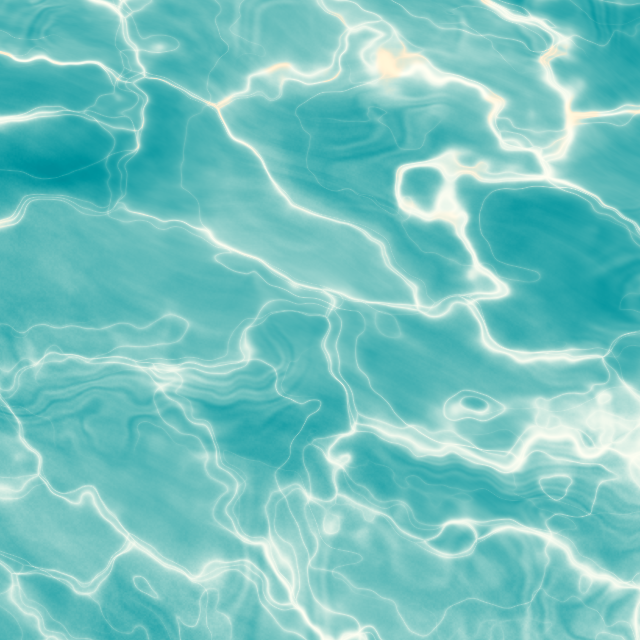
Give the GLSL for this texture, as a WebGL 2 fragment shader.

```glsl
#version 300 es
precision highp float;
// Sunlit shallow water: bright caustic strands over turquoise depths.
// Warped, slanted Voronoi borders form bundles of light; layered noise adds
// tonal patches, contour ripples, fine filaments and a sandy grain.

#define SLANT -0.50
#define CELLS vec2(2.7, 4.5)
#define WARP 0.42
#define STRAND_SPREAD 0.085
#define LINE_WIDTH 0.034
#define LINE_GAIN 0.74
#define BASE_TONE 0.21
#define PATCH_CONTRAST 1.05
#define RIPPLE_GAIN 0.085
#define GRAIN_GAIN 0.13

uniform vec2 u_resolution;
out vec4 fragColor;

vec2 hash2(vec2 p) {
  vec3 h = fract(vec3(p.xyx) * vec3(0.1031, 0.1030, 0.0973));
  h += dot(h, h.yzx + 33.33);
  return fract((h.xx + h.yz) * h.zy);
}

float noise(vec2 p) {
  vec2 i = floor(p), f = fract(p);
  vec2 u = f * f * f * (f * (f * 6.0 - 15.0) + 10.0);
  float low = mix(hash2(i).x, hash2(i + vec2(1, 0)).x, u.x);
  float high = mix(hash2(i + vec2(0, 1)).x, hash2(i + vec2(1, 1)).x, u.x);
  return mix(low, high, u.y);
}

float fbm(vec2 p) {
  float sum = 0.0, amp = 0.5;
  for (int i = 0; i < 5; i++) {
    sum += amp * noise(p);
    p = mat2(1.6, 1.2, -1.2, 1.6) * p + 17.3;
    amp *= 0.5;
  }
  return sum / 0.96875;
}

vec2 noise2(vec2 p) {
  return vec2(noise(p), noise(p + 41.7)) - 0.5;
}

mat2 rotation(float a) {
  return mat2(cos(a), -sin(a), sin(a), cos(a));
}

// Distance to the nearest border between Voronoi cells
float borderDistance(vec2 p) {
  vec2 cell = floor(p), f = fract(p), nearest = vec2(0), home = vec2(0);
  float best = 9.0;
  for (int y = -1; y <= 1; y++)
    for (int x = -1; x <= 1; x++) {
      vec2 o = vec2(x, y);
      vec2 r = o + 0.08 + 0.84 * hash2(cell + o + 60.0) - f;
      if (dot(r, r) < best) { best = dot(r, r); nearest = r; home = o; }
    }
  float border = 9.0;
  for (int y = -2; y <= 2; y++)
    for (int x = -2; x <= 2; x++) {
      vec2 o = home + vec2(x, y);
      vec2 r = o + 0.08 + 0.84 * hash2(cell + o + 60.0) - f;
      vec2 d = r - nearest;
      if (dot(d, d) > 1e-4)
        border = min(border, dot(0.5 * (r + nearest), normalize(d)));
    }
  return max(border, 0.0);
}

// Bundle of strands that split and rejoin along shared borders
float caustics(vec2 q, vec2 uv) {
  float light = 0.0;
  for (int i = 0; i < 3; i++) {
    float k = float(i);
    vec2 shift = STRAND_SPREAD * k * 2.0 * noise2(q * 1.9 + k * 13.0);
    float d = borderDistance(q + shift);
    float patchy = smoothstep(0.22, 0.72, noise(q * 1.3 + 7.0 + k * 23.0));
    float width = LINE_WIDTH * mix(0.45, 1.7, patchy) / (1.0 + 0.45 * k);
    float core = pow(width / (width + d), 2.0);
    float halo = 0.16 * exp(-d * 9.0) * patchy;
    light += (core * mix(0.4, 1.25, patchy) + halo) / (1.0 + 0.5 * k);
  }
  return light * mix(0.75, 1.2, noise(uv * 9.0 + 3.0));
}

// Thin crests where a noise field crosses its middle value
float filaments(vec2 p, float width) {
  float d = abs(noise(p) + 0.25 * noise(p * 2.7 + 9.0) - 0.62);
  return width / (width + d);
}

vec3 waterColor(float tone) {
  const vec3 deep = vec3(0.14, 0.64, 0.66);
  const vec3 mid = vec3(0.42, 0.75, 0.74);
  const vec3 pale = vec3(0.86, 0.94, 0.90);
  return tone < 0.39 ? mix(deep, mid, tone / 0.39) : mix(mid, pale, (tone - 0.39) / 0.61);
}

void main() {
  vec2 uv = gl_FragCoord.xy / u_resolution;

  // Slanted plane, compressed towards the top, bent by waves
  vec2 plane = vec2(uv.x, uv.y * (0.88 + 0.28 * uv.y));
  vec2 slanted = rotation(SLANT) * plane;
  vec2 q = slanted * CELLS;
  q += WARP * (2.0 * noise2(q * 1.1 + 5.0) + 0.6 * noise2(plane * 14.0) + 0.17 * noise2(plane * 37.0));

  // Broad depth patches and brushed streaks
  float tone = BASE_TONE + 0.16 * (0.5 - uv.y);
  tone += PATCH_CONTRAST * (fbm(q * 0.9 + 31.0) - 0.5);
  tone += 0.32 * (fbm(slanted * vec2(9.0, 34.0) + noise2(uv * 5.0) * 3.0) - 0.5);

  // Contour ripples, gathered in places
  float swell = noise(q * 0.9 + 70.0) + 0.3 * noise(plane * 9.0);
  float gather = smoothstep(0.35, 0.75, noise(uv * 5.0 + 19.0));
  tone += RIPPLE_GAIN * gather * (sin(52.0 * swell) + 0.6 * sin(117.0 * swell + 2.0));

  // Light strands and finer filaments
  float light = caustics(q, uv);
  float web = pow(filaments(q * 1.5 + 11.0, 0.03), 2.0) * noise(q * 1.2 + 53.0);
  float threads = pow(filaments(q * vec2(2.6, 3.1) + 81.0, 0.035), 2.0) * gather;
  tone += LINE_GAIN * light + 0.55 * web + 0.22 * threads;

  // Sandy grain, stronger near the viewer
  float grain = noise(uv * 230.0) + noise(uv * 410.0 + 5.0) - 1.0;
  tone += GRAIN_GAIN * grain * mix(0.75, 0.2, uv.y) * noise(uv * 4.0 + 2.0);

  tone = tone > 0.85 ? 0.85 + 0.35 * (1.0 - exp(-(tone - 0.85) / 0.35)) : tone;
  vec3 color = waterColor(max(tone, -0.3));

  // Warm fringes on the far glints
  float warm = smoothstep(0.8, 1.1, tone) * smoothstep(0.5, 0.9, uv.y) * smoothstep(0.5, 0.8, noise(uv * 23.0));
  color += warm * vec3(0.08, -0.03, -0.1);
  fragColor = vec4(clamp(color, 0.0, 1.0), 1.0);
}
```
